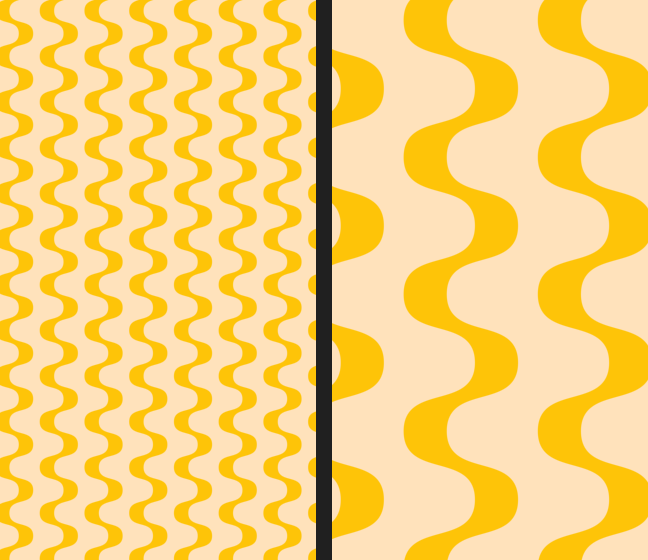
Left, the full canvas; right, a detail of the centre.
Reproduce this pattern procedurally as a Shadertoy shader.

```glsl
// Lengths are fractions of the canvas width
const float COLUMN_PITCH = 0.14155;
const float WAVE_PERIOD  = 0.1445;
const float COLUMN_START = 0.0446;  // centre line of the first ribbon
const float CREST_START  = 0.0764;  // height of the first right-hand crest
const float SWING        = 0.0376;  // sideways reach of the centre line
const float RIBBON_WIDTH = 0.0455;  // measured horizontally
const float ROUNDNESS    = 0.71;    // Bezier handle length, share of half a period
const vec3  CREAM  = vec3(1.000, 0.885, 0.735);
const vec3  YELLOW = vec3(0.995, 0.770, 0.030);

// Height along the S-shaped Bezier, from crest (0) to trough (1)
float bezierHeight(float t) {
    float s = 1.0 - t;
    return 3.0 * ROUNDNESS * t * s * s + 3.0 * (1.0 - ROUNDNESS) * t * t * s + t * t * t;
}

float bezierRate(float t) {
    float s = 1.0 - t;
    return 3.0 * (ROUNDNESS * (s * s + t * t) + 2.0 * (1.0 - 2.0 * ROUNDNESS) * t * s);
}

// Newton search for the curve parameter at a given height
float bezierParameter(float height) {
    float t = 0.5;
    for (int i = 0; i < 8; i++) {
        t = clamp(t - (bezierHeight(t) - height) / bezierRate(t), 0.0, 1.0);
    }
    return t;
}

// Signed distance to the nearest ribbon, negative inside
float ribbonDistance(vec2 p) {
    // Fold each period into one crest-to-trough stretch
    float phase = fract((p.y - CREST_START) / WAVE_PERIOD + 0.5) - 0.5;
    float t = bezierParameter(2.0 * abs(phase));

    float sway = SWING * (1.0 - 2.0 * t * t * (3.0 - 2.0 * t));
    float slope = 12.0 * SWING * t * (1.0 - t) / (0.5 * WAVE_PERIOD * bezierRate(t));

    // Repeat sideways, then turn horizontal distance into true distance
    float x = p.x - COLUMN_START - sway;
    x = (fract(x / COLUMN_PITCH + 0.5) - 0.5) * COLUMN_PITCH;
    return (abs(x) - 0.5 * RIBBON_WIDTH) / sqrt(1.0 + slope * slope);
}

void mainImage(out vec4 fragColor, in vec2 fragCoord) {
    float pixel = 1.0 / iResolution.x;
    float d = ribbonDistance(fragCoord * pixel);
    float coverage = 1.0 - smoothstep(-0.8 * pixel, 0.8 * pixel, d);
    fragColor = vec4(mix(CREAM, YELLOW, coverage), 1.0);
}
```
